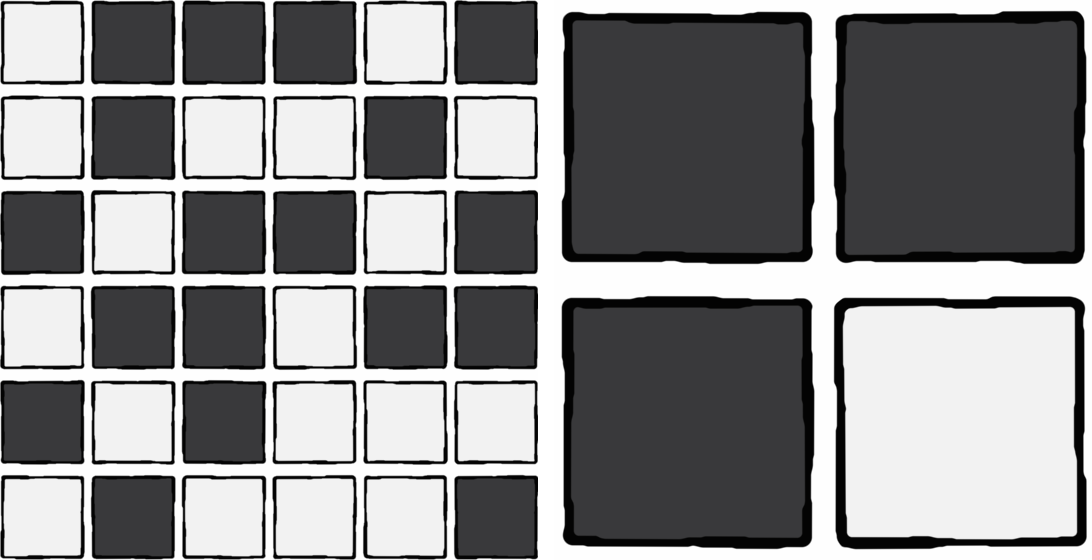
Left, the full canvas; right, a detail of the centre.
A Shadertoy shader for this pattern:

```glsl
vec2 hash2(vec2 p)
{
    p = vec2(dot(p, vec2(12.7, 31.1)), dot(p, vec2(26.9, 18.3)));
    return fract(sin(p) * 4375.85);
}

float roundedBox(vec2 q, float halfSize, float radius)
{
    vec2 d = abs(q) - halfSize + radius;
    return length(max(d, 0.0)) + min(max(d.x, d.y), 0.0) - radius;
}

// Each side leans a little and has short raised plateaus along its length
vec2 roughen(vec2 q, vec2 cell, float layer)
{
    vec2 side = sign(q);
    vec2 seedX = hash2(cell + vec2(side.x * 0.37, layer));
    vec2 seedY = hash2(cell + vec2(layer + 5.3, side.y * 0.41));
    vec2 along = q.yx;
    vec2 phase = 6.283 * vec2(seedX.x, seedY.x);
    vec2 lean = vec2(seedX.y, seedY.y) - 0.5;
    vec2 plateau = smoothstep(0.35, 0.6, sin(along * 43.0 + phase))
                 - 0.6 * smoothstep(0.5, 0.7, sin(along * 71.0 + phase * 2.3));
    return q + lean * along * 0.012 - side * plateau * 0.0011;
}

// One bit per column, rows counted from the bottom
bool isDark(ivec2 cell)
{
    int rows[6] = int[6](34, 5, 54, 45, 18, 46);
    return ((rows[cell.y] >> cell.x) & 1) == 1;
}

void mainImage(out vec4 fragColor, in vec2 fragCoord)
{
    vec2 p = fragCoord / iResolution.y;
    float edge = 1.0 / iResolution.y;

    // Six by six grid, slightly wider gaps between rows
    vec2 pitch = vec2(0.1620, 0.1695);
    vec2 firstCenter = vec2(0.0760, 0.0762);
    vec2 cell = clamp(floor((p - firstCenter) / pitch + 0.5), 0.0, 5.0);
    vec2 q = p - firstCenter - cell * pitch;

    // Black tile with an inset fill leaves the outline
    float outer = roundedBox(roughen(q, cell, 1.7), 0.0740, 0.0060);
    float inner = roundedBox(roughen(q, cell, 9.2), 0.0684, 0.0030);
    vec3 fill = isDark(ivec2(cell)) ? vec3(0.225, 0.225, 0.23) : vec3(0.95);

    vec3 color = mix(vec3(0.995), vec3(0.01), smoothstep(edge, -edge, outer));
    color = mix(color, fill, smoothstep(edge, -edge, inner));
    fragColor = vec4(color, 1.0);
}
```
